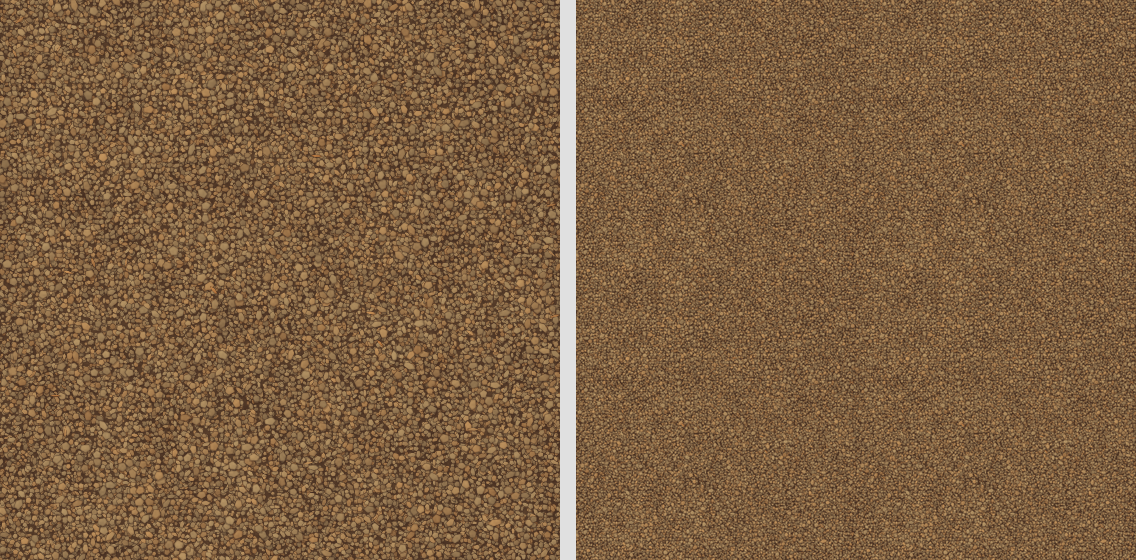
Left, the tile; right, the same tile 2 across and 2 down.
A Shadertoy shader for this texture:

```glsl
// Fine tan gravel: angular grains scattered on wrapping grids, painted from
// a dark bed upwards in layers. Each grain has a lit face, a dim rim and a
// soft shadow on whatever lies below; a tone ramp turns the result to colour.

const vec3 DARK_EARTH = vec3(0.26, 0.17, 0.12);
const vec3 MID_TAN = vec3(0.47, 0.352, 0.235);
const vec3 PALE_TAN = vec3(0.68, 0.54, 0.36);
const vec3 WARM_SHIFT = vec3(0.07, -0.005, -0.045);
const vec2 LIGHT = vec2(-0.5, 0.866);
const float BED_TONE = 0.14;
const float RIM_DIM = 0.24;
const float LIT_GAIN = 0.09;
const float SHADOW_DEPTH = 0.52;
const float SHADOW_REACH = 0.42;
const float FACE_GRAIN = 0.12;
const float PATCH_GAIN = 0.10;

// Integer hash of a cell and a seed: three values from 0 to 1
vec3 hash3(vec2 cell, float seed) {
    uvec3 v = uvec3(cell, seed) * 1664525u + 1013904223u;
    for (int i = 0; i < 2; i++) {
        v.x += v.y * v.z;
        v.y += v.z * v.x;
        v.z += v.x * v.y;
        v ^= v >> 16u;
    }
    return vec3(v & 0xffffu) / 65535.0;
}

// Value noise that wraps after a whole number of cells
float wrapNoise(vec2 uv, float cells, float seed) {
    vec2 p = uv * cells;
    vec2 i = floor(p), f = fract(p);
    f = f * f * (3.0 - 2.0 * f);
    float a = hash3(mod(i, cells), seed).x;
    float b = hash3(mod(i + vec2(1, 0), cells), seed).x;
    float c = hash3(mod(i + vec2(0, 1), cells), seed).x;
    float d = hash3(mod(i + 1.0, cells), seed).x;
    return mix(mix(a, b, f.x), mix(c, d, f.x), f.y);
}

// Rounded, uneven pentagon: 0 at its centre, 1 on its outline
float grainGauge(vec2 q, float radius, float shape) {
    const mat2 FIFTH_TURN = mat2(0.309, 0.951, -0.951, 0.309);
    vec2 side = vec2(1.0, 0.0);
    float sum = 0.0;
    for (int k = 0; k < 5; k++) {
        shape = fract(shape * 7.31 + 0.37);
        float x = max(dot(q, side), 0.0) / (radius * (0.8 + 0.35 * shape));
        x *= x;
        x *= x;
        sum += x * x;
        side = FIFTH_TURN * side;
    }
    return pow(sum + 1e-12, 0.125);
}

// Paints one layer of grains; surface holds tone (x) and warmth (y)
void paintGrains(inout vec2 surface, vec2 uv, float cells, float density,
                 vec2 radii, vec2 stretches, vec2 tones, vec2 warmths, float seed) {
    vec2 p = uv * cells, base = floor(p);
    float pixel = cells / iResolution.y;
    for (int j = -1; j <= 1; j++)
    for (int i = -1; i <= 1; i++) {
        vec2 cell = base + vec2(i, j);
        vec2 id = mod(cell, cells);
        vec3 place = hash3(id, seed);
        if (place.z > density) continue;
        vec3 form = hash3(id, seed + 1.0);
        vec3 look = hash3(id, seed + 2.0);

        vec2 offset = p - cell - mix(vec2(0.08), vec2(0.92), place.xy);
        float radius = mix(radii.x, radii.y, form.x);
        float stretch = mix(stretches.x, stretches.y, form.y * form.y);
        float angle = 6.2832 * form.z;
        vec2 axis = vec2(cos(angle), sin(angle));
        vec2 q = vec2(dot(offset, axis) / stretch,
                      dot(offset, vec2(-axis.y, axis.x)) * stretch);
        float gauge = grainGauge(q, radius, look.z);
        float dist = (gauge - 1.0) * radius;

        // Shadow, longer on the side away from the light
        float facing = dot(offset, LIGHT) / (length(offset) + 1e-4);
        float reach = SHADOW_REACH * radius * (1.0 - 0.55 * facing);
        surface.x *= 1.0 - SHADOW_DEPTH * (1.0 - clamp(dist / reach, 0.0, 1.0));

        // Face
        float tone = mix(tones.x, tones.y, look.x);
        tone += LIT_GAIN * facing * min(gauge, 1.0);
        tone -= RIM_DIM * smoothstep(0.62, 1.05, gauge);
        float warmth = mix(warmths.x, warmths.y, look.y * look.y);
        float cover = clamp(0.5 - dist / pixel, 0.0, 1.0);
        surface = mix(surface, vec2(tone, warmth), cover);
    }
}

void mainImage(out vec4 fragColor, in vec2 fragCoord) {
    vec2 uv = fragCoord / iResolution.xy;
    vec2 surface = vec2(BED_TONE, 0.0);
    vec2 mixedWarmth = vec2(-0.25, 0.5);

    // Small fill, main grains, larger stones, then rare orange splinters
    paintGrains(surface, uv, 128.0, 1.0, vec2(0.32, 0.54), vec2(1.0, 1.4),
                vec2(0.56, 0.90), mixedWarmth, 11.0);
    paintGrains(surface, uv, 100.0, 0.95, vec2(0.27, 0.52), vec2(1.0, 1.45),
                vec2(0.66, 1.02), mixedWarmth, 23.0);
    paintGrains(surface, uv, 62.0, 0.27, vec2(0.28, 0.46), vec2(1.0, 1.4),
                vec2(0.74, 1.04), mixedWarmth, 37.0);
    paintGrains(surface, uv, 14.0, 0.16, vec2(0.045, 0.065), vec2(1.8, 2.3),
                vec2(0.75, 1.05), vec2(0.4, 1.6), 53.0);

    // Gritty faces and faint broad patches
    float tone = surface.x;
    tone += FACE_GRAIN * (wrapNoise(uv, 256.0, 71.0) - 0.5);
    tone += PATCH_GAIN * (wrapNoise(uv, 14.0, 83.0) - 0.5);
    tone = clamp(tone, 0.0, 1.1);

    vec3 color = mix(DARK_EARTH, MID_TAN, min(tone * 2.0, 1.0));
    color = mix(color, PALE_TAN, max(tone * 2.0 - 1.0, 0.0));
    color += WARM_SHIFT * surface.y;
    fragColor = vec4(color, 1.0);
}
```
